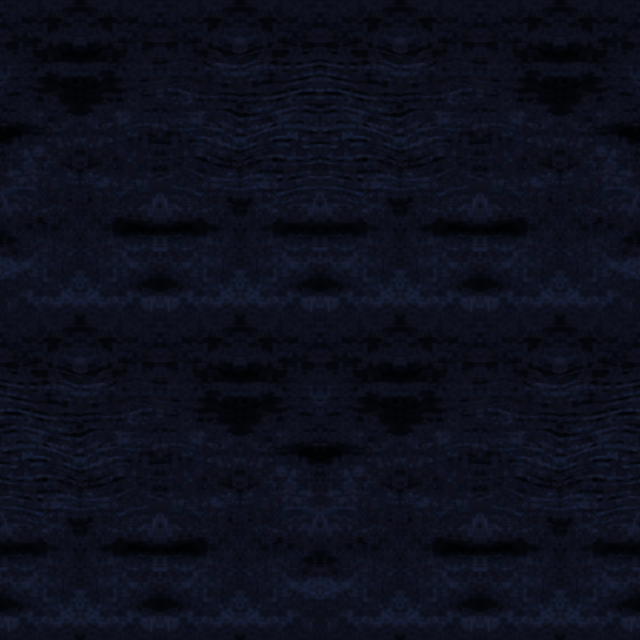
This pattern is drawn by a Shadertoy shader. Its source:

```glsl
// Dark navy woven mosaic: mirrored columns of streaks, ripples and lens spots in a half-drop repeat.

const float PI = 3.14159265;
const float ROW = 4.0;   // row height, in eighths of the canvas

const vec3 SHADOW = vec3(0.016, 0.022, 0.042);
const vec3 NAVY   = vec3(0.051, 0.060, 0.110);
const vec3 BLUE   = vec3(0.080, 0.106, 0.185);

float hash(vec2 p) {
    vec3 h = fract(p.xyx * vec3(0.1031, 0.1030, 0.0973));
    h += dot(h, h.yzx + 33.33);
    return fract((h.x + h.y) * h.z);
}

// Distance from the nearest multiple of the period: a mirrored repeat.
float fold(float x, float period) {
    return abs(mod(x + 0.5 * period, period) - 0.5 * period);
}

// Mosaic noise centred on zero, wrapping once per row; blur softens the cell edges.
float mosaic(vec2 p, vec2 cells, float blur, float seed) {
    p *= cells;
    vec2 i = floor(p);
    vec2 f = smoothstep(0.5 - blur, 0.5 + blur, fract(p));
    float wrap = ROW * cells.y;
    float y0 = mod(i.y, wrap);
    float y1 = mod(i.y + 1.0, wrap);
    float top = mix(hash(vec2(i.x, y0) + seed), hash(vec2(i.x + 1.0, y0) + seed), f.x);
    float low = mix(hash(vec2(i.x, y1) + seed), hash(vec2(i.x + 1.0, y1) + seed), f.x);
    return mix(top, low, f.y) - 0.5;
}

// Soft lens-shaped spot that wraps vertically with the row.
float spot(vec2 p, vec2 centre, vec2 size) {
    vec2 d = vec2(p.x - centre.x, fold(p.y - centre.y, ROW)) / size;
    return exp(-dot(d, d));
}

// Spots found in every column; inner fades those missing at the edge column.
float columnSpots(vec2 p, float inner) {
    float t = 0.0;
    t -= 1.0 * spot(p, vec2(1.0, 0.03), vec2(0.26, 0.10));
    t += 0.7 * spot(p, vec2(1.0, 0.46), vec2(0.55, 0.10));
    t -= 0.8 * spot(p, vec2(1.0, 0.68), vec2(0.28, 0.12));
    t -= 0.6 * spot(p, vec2(1.0, 1.06), vec2(0.35, 0.12));
    t -= 1.0 * spot(p, vec2(1.0, 2.55), vec2(0.20, 0.12)) * inner;
    t -= 1.9 * spot(p, vec2(0.22, 2.87), vec2(0.36, 0.09)) * inner;
    t += 0.5 * spot(p, vec2(0.0, 3.22), vec2(0.60, 0.14));
    t -= 1.1 * spot(p, vec2(0.0, 3.58), vec2(0.32, 0.08)) * inner;
    t += 1.2 * spot(p, vec2(0.0, 3.77), vec2(0.22, 0.10)) * inner;
    t += 0.9 * spot(p, vec2(1.0, 3.74), vec2(0.50, 0.15));
    return t;
}

// Stronger spots gathered around the edge column.
float edgeSpots(vec2 p) {
    float t = 0.0;
    t -= 1.4 * spot(p, vec2(1.0, 0.68), vec2(0.30, 0.13));
    t -= 1.0 * spot(p, vec2(1.0, 1.10), vec2(0.65, 0.22));
    t -= 1.6 * spot(p, vec2(0.0, 1.64), vec2(0.50, 0.13));
    t += 1.0 * spot(p, vec2(0.36, 2.14), vec2(0.27, 0.20));
    t -= 1.5 * spot(p, vec2(0.0, 3.00), vec2(0.27, 0.19));
    t += 1.6 * spot(p, vec2(0.0, 3.40), vec2(0.20, 0.15));
    return t;
}

// Fine arched ripples, densest around the middle column.
float ripples(vec2 p, float across) {
    float area = smoothstep(0.4, 0.8, p.y) * smoothstep(2.8, 2.2, p.y);
    area *= mix(0.25, 1.0, smoothstep(1.4, 3.8, across));
    float arch = p.y - 0.14 * p.x * p.x + 0.03 * sin(7.0 * across + 5.0 * p.y);
    float wave = sin(2.0 * PI * 9.0 * arch) + 0.6 * sin(2.0 * PI * 14.0 * arch + 3.0 * p.x);
    return area * wave * (0.4 + 0.8 * mosaic(p, vec2(12.0, 14.0), 0.2, 71.0));
}

// Layered grain: broad patches, streaks and small blocks.
float grain(vec2 p, float across) {
    float t = 0.9 * mosaic(p, vec2(2.0, 4.0), 0.5, 7.0);
    t += 0.65 * mosaic(p, vec2(6.0, 12.0), 0.2, 3.0);
    t += 0.65 * mosaic(p, vec2(16.0, 16.0), 0.2, 17.0);
    float fade = sin(PI * p.y / ROW);
    t += 0.7 * fade * mosaic(vec2(across, p.y), vec2(3.0, 8.0), 0.35, 43.0);
    float turn = 2.0 * PI * p.y / ROW;
    return t + 0.14 * sin(5.0 * turn + 1.0) + 0.10 * sin(11.0 * turn);
}

// Mid tones stay navy; only the stronger ones turn to shadow or blue.
vec3 shade(float tone) {
    float depth = smoothstep(0.1, 0.95, abs(tone));
    vec3 colour = mix(NAVY, tone < 0.0 ? SHADOW : BLUE, depth);
    return colour * (1.0 - 0.7 * smoothstep(1.0, 1.8, -tone));
}

void mainImage(out vec4 fragColor, in vec2 fragCoord) {
    // Eight by eight units, measured from the top left.
    vec2 uv = fragCoord / iResolution.xy;
    vec2 grid = 8.0 * vec2(uv.x, 1.0 - uv.y);

    // Two rows, the second moved across by half the canvas.
    float x = grid.x + 4.0 * floor(grid.y / ROW);
    float across = fold(x, 8.0);
    vec2 p = vec2(fold(x, 2.0), mod(grid.y, ROW));

    float inner = smoothstep(0.5, 1.3, across);
    float tone = grain(p, across) + ripples(p, across);
    tone += columnSpots(p, inner) + edgeSpots(vec2(across, p.y));

    // Speckle, then a slight violet and blue drift between blocks.
    float speckle = mosaic(p, vec2(28.0, 24.0), 0.3, 29.0);
    float tint = mosaic(p, vec2(8.0, 12.0), 0.25, 59.0);
    vec3 colour = shade(tone) * (1.0 + 0.4 * speckle);
    colour *= 1.0 + 0.2 * tint * vec3(-1.0, 0.3, 0.4);
    fragColor = vec4(colour, 1.0);
}
```
